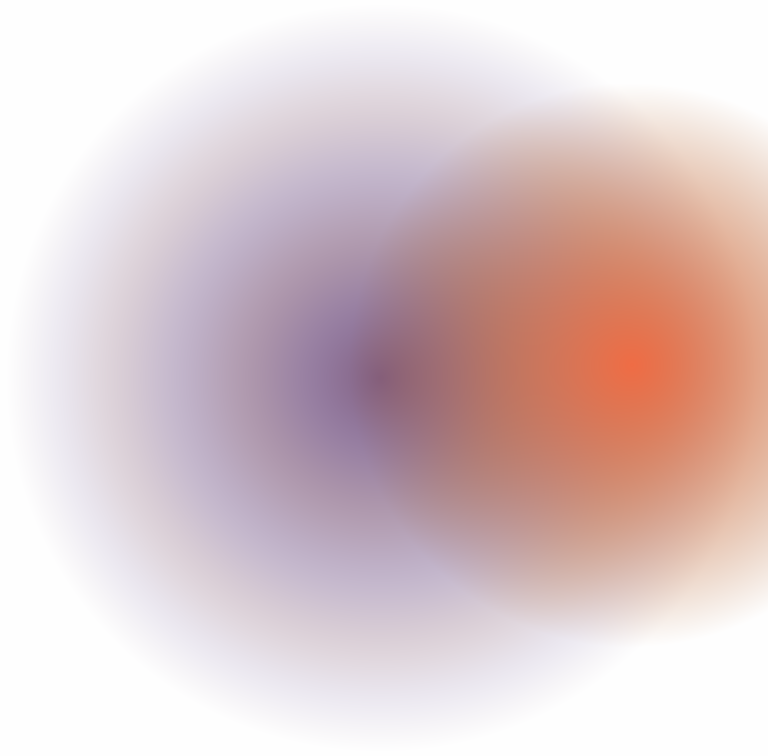
Reproduce this background procedurally as a Shadertoy shader.

```glsl
// Two soft, overlapping discs of light on white: a large violet one and a
// smaller orange one in front. Each fades linearly from its centre to
// nothing at its rim, with its tint drifting along the radius.

// Distance from the centre as a fraction of the radius, 1 at the rim.
float radial(vec2 p, vec2 centre, float radius) {
    return min(length(p - centre) / radius, 1.0);
}

void mainImage(out vec4 fragColor, in vec2 fragCoord) {
    // Height runs from 0 to 1; x is measured in the same unit.
    vec2 p = fragCoord / iResolution.y;
    vec3 colour = vec3(0.998);

    // Violet disc, with faint rings alternating between blue and pink.
    float violetT = radial(p, vec2(0.503, 0.500), 0.497);
    float violetFade = 1.0 - violetT;
    float ring = cos(6.2832 * (violetT - 0.17) / 0.36);
    vec3 violet = vec3(0.505, 0.380, 0.530);
    colour = mix(colour, violet, violetFade);
    colour += vec3(-0.006, 0.0, 0.014) * ring * smoothstep(0.0, 0.2, violetFade)
            * smoothstep(0.0, 0.15, violetT);

    // Orange disc, turning to a deeper brown towards its rim.
    float orangeT = radial(p, vec2(0.836, 0.517), 0.374);
    vec3 orange = mix(vec3(0.937, 0.424, 0.270), vec3(0.620, 0.270, 0.010), orangeT);
    colour = mix(colour, orange, 1.0 - orangeT);

    fragColor = vec4(clamp(colour, 0.0, 1.0), 1.0);
}
```
